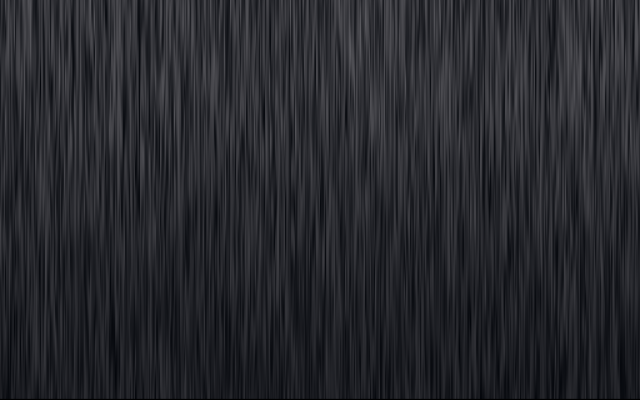
A Shadertoy shader for this texture:

```glsl
// Dark brushed metal: hair-fine vertical strands, brighter toward the top.
// Three widths of cellular columns carry smooth random brightness along
// their length, over a vertical gradient bent by layered sines.

float hash(vec2 p) {
    vec3 q = fract(p.xyx * vec3(0.1031, 0.1030, 0.0973));
    q += dot(q, q.yzx + 33.33);
    return fract((q.x + q.y) * q.z);
}

// Brightness along one column, with its own phase and grain length
float strand(float column, float y, float grains, float seed) {
    float phase = hash(vec2(column, seed));
    float stretch = mix(0.6, 1.5, hash(vec2(column, seed + 7.0)));
    float t = y * grains * stretch + phase * 40.0;
    float cell = floor(t);
    float blend = smoothstep(0.0, 1.0, t - cell);
    return mix(hash(vec2(column, cell + seed + 20.0)),
               hash(vec2(column, cell + seed + 21.0)), blend) - 0.5;
}

// Neighbouring columns, with the edge between them filtered over one pixel
float strands(vec2 p, float columns, float grains, float seed) {
    float x = p.x * columns + 0.5;
    float column = floor(x);
    float pixel = columns / iResolution.y;
    float edge = clamp((x - column - 0.5) / pixel + 0.5, 0.0, 1.0);
    return mix(strand(column, p.y, grains, seed),
               strand(column + 1.0, p.y, grains, seed), edge);
}

void mainImage(out vec4 fragColor, in vec2 fragCoord) {
    vec2 p = fragCoord / iResolution.y;

    // Soft light from above with an uneven lower falloff
    float sway = 0.025 * sin(p.x * 9.0 + 1.0) + 0.015 * sin(p.x * 23.0);
    float light = mix(0.110, 0.198, smoothstep(0.0, 0.95, p.y + sway));

    // Hair-fine, medium and faint broad brushing
    float brushing = 1.12 * strands(p, 320.0, 9.0, 3.0)
                   + 0.62 * strands(p, 205.0, 7.0, 131.0)
                   + 0.12 * strands(p, 48.0, 4.0, 277.0);
    float tone = light * max(1.0 + brushing, 0.12);

    // Cool tint, strongest in the shadows
    float shadow = clamp(1.0 - tone / 0.27, 0.0, 1.0);
    vec3 metal = vec3(tone) + vec3(-0.010 * shadow, 0.0, 0.020);

    // Thin black rim along the bottom
    metal *= smoothstep(0.0015, 0.0045, p.y);
    fragColor = vec4(metal, 1.0);
}
```
